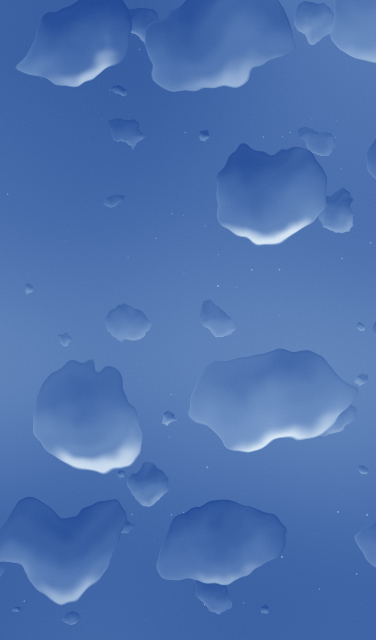
Reproduce this texture procedurally as a Shadertoy shader.

```glsl
// Irregular water drops on a pane of blue glass, lit from below.

vec2 hash2(vec2 p) {
    p = vec2(dot(p, vec2(127.1, 311.7)), dot(p, vec2(269.5, 183.3)));
    return fract(sin(p) * 43758.5);
}

float gradientNoise(vec2 p) {
    vec2 i = floor(p), f = fract(p);
    vec2 u = f * f * f * (f * (f * 6.0 - 15.0) + 10.0);
    float a = dot(hash2(i) * 2.0 - 1.0, f);
    float b = dot(hash2(i + vec2(1, 0)) * 2.0 - 1.0, f - vec2(1, 0));
    float c = dot(hash2(i + vec2(0, 1)) * 2.0 - 1.0, f - vec2(0, 1));
    float d = dot(hash2(i + 1.0) * 2.0 - 1.0, f - 1.0);
    return mix(mix(a, b, u.x), mix(c, d, u.x), u.y);
}

vec2 noise2(vec2 p) {
    return vec2(gradientNoise(p), gradientNoise(p + 19.7));
}

// Blue ramp from deep to pale
vec3 blueTone(float t) {
    return mix(vec3(0.20, 0.35, 0.62), vec3(0.49, 0.62, 0.80), clamp(t, -0.2, 1.25));
}

// Soft bright band across the middle and a pale upper right corner
float glassTone(vec2 p) {
    float band = (p.y - 0.76) / 0.38;
    float corner = smoothstep(0.35, 1.0, p.x) * smoothstep(0.95, 1.7, p.y);
    return 0.14 + 0.47 * exp(-band * band) + 0.4 * corner + 0.2 * gradientNoise(p * 1.7 + 4.0);
}

// One layer of drops on a jittered grid
vec3 dropLayer(vec3 col, vec2 p, float cell, float chance, vec2 sizes, float shine, float seed) {
    vec2 home = floor(p / cell);
    float soft = max(0.0022, 0.8 / iResolution.x);
    for (int j = -1; j <= 1; j++)
    for (int i = -1; i <= 1; i++) {
        vec2 id = home + vec2(i, j);
        vec2 place = hash2(id + seed), kind = hash2(id + seed + 31.3), look = hash2(id + seed + 57.9);
        if (kind.x > chance) continue;

        // Warped, tilted ellipse
        float size = mix(sizes.x, sizes.y, kind.y);
        vec2 q = (p - (id + 0.5 + 0.5 * (place - 0.5)) * cell) / size;
        if (length(q) > 2.6) continue;
        vec2 w = q + 0.75 * noise2(q * 0.95 + place * 40.0) + 0.13 * noise2(q * 3.5 + look * 40.0);
        float angle = (look.x - 0.6) * 1.5;
        float stretch = mix(0.9, 1.4, look.y);
        vec2 e = mat2(cos(angle), -sin(angle), sin(angle), cos(angle)) * w / vec2(stretch, 1.0 / stretch);
        float depth = 1.0 - length(e);
        float mask = smoothstep(-soft, soft, depth * size);

        // Inverted sky inside the drop, with soft folds
        float fold = gradientNoise(vec2(w.x * 0.7 + w.y * 0.6, w.y * 2.2 - w.x) + look * 30.0);
        float tone = glassTone(p) + mix(0.36, -0.24, smoothstep(-0.75, 0.65, w.y + 0.35 * fold)) + 0.38 * fold;
        float edge = exp(-max(depth, 0.0) * size / 0.005);
        tone += edge * mix(0.22, -0.18, smoothstep(-0.3, 0.5, w.y + w.x * 0.4));
        vec3 water = blueTone(tone);

        // White light caught by the lower rim
        vec2 facing = normalize(w + 1e-4);
        float lower = smoothstep(0.55, 0.98, dot(facing, normalize(vec2(look.x - 0.55, -1.0))));
        float rim = smoothstep(0.42, 0.08, depth + 0.12 * fold) * smoothstep(0.0, 0.05, depth);
        float glint = lower * rim * shine * mix(0.3, 1.2, place.x);
        water = mix(water, vec3(0.90, 0.95, 0.99), clamp(glint, 0.0, 1.0));

        float opacity = mix(mix(0.4, 0.9, place.y), 1.0, shine);
        col = mix(col, water, mask * opacity);
    }
    return col;
}

// Tiny pale dust specks
float specks(vec2 p) {
    vec2 cell = floor(p / 0.04);
    vec2 kind = hash2(cell + 71.0);
    vec2 centre = (cell + 0.2 + 0.6 * hash2(cell + 13.0)) * 0.04;
    float radius = mix(0.0008, 0.0025, kind.y * kind.y);
    float dotMask = smoothstep(radius + 0.0016, radius - 0.0008, length(p - centre));
    return dotMask * step(kind.x, 0.08) * mix(0.2, 0.6, kind.y);
}

void mainImage(out vec4 fragColor, in vec2 fragCoord) {
    vec2 p = fragCoord / iResolution.x;
    vec3 col = blueTone(glassTone(p));
    col = mix(col, vec3(0.62, 0.74, 0.88), specks(p));

    // Small drops first, so that large ones cover them
    col = dropLayer(col, p, 0.125, 0.15, vec2(0.008, 0.022), 0.15, 3.0);
    col = dropLayer(col, p, 0.25, 0.42, vec2(0.032, 0.058), 0.3, 11.0);
    col = dropLayer(col, p, 0.46, 0.75, vec2(0.105, 0.165), 1.0, 23.0);

    // Faint film grain
    col += 0.012 * gradientNoise(p * 150.0);
    fragColor = vec4(col, 1.0);
}
```
